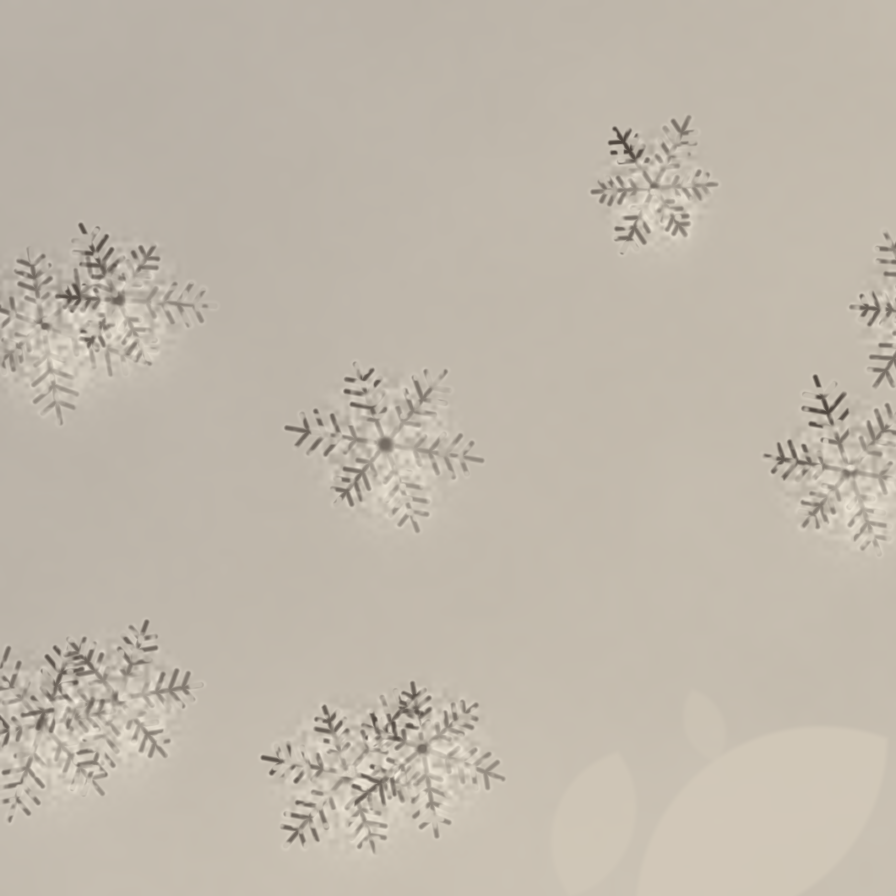
Write a Shadertoy shader that draws this pattern.

```glsl
// Frosty snowflake clusters scattered over a soft beige ground with faint pale leaves.
// Each flake folds the plane into six arms, draws a stem with side branches,
// then breaks the ink with noise and adds a glittering highlight below its centre.

const float SECTOR = 1.0471976;
const vec3 GREY_BEIGE = vec3(0.725, 0.695, 0.655);
const vec3 BEIGE      = vec3(0.768, 0.735, 0.682);
const vec3 PALE_LEAF  = vec3(0.825, 0.788, 0.725);
const vec3 CREAM      = vec3(0.880, 0.850, 0.790);
const vec3 DARK_INK   = vec3(0.300, 0.265, 0.235);

float hash(vec2 p) {
    vec3 q = fract(p.xyx * vec3(0.1031, 0.1030, 0.0973));
    q += dot(q, q.yzx + 33.33);
    return fract((q.x + q.y) * q.z);
}

float noise(vec2 p) {
    vec2 i = floor(p), f = fract(p);
    f = f * f * (3.0 - 2.0 * f);
    return mix(mix(hash(i), hash(i + vec2(1, 0)), f.x),
               mix(hash(i + vec2(0, 1)), hash(i + vec2(1, 1)), f.x), f.y);
}

vec2 rotate(vec2 p, float angle) {
    float c = cos(angle), s = sin(angle);
    return vec2(c * p.x + s * p.y, c * p.y - s * p.x);
}

float segment(vec2 p, vec2 a, vec2 b) {
    vec2 pa = p - a, ba = b - a;
    return length(pa - ba * clamp(dot(pa, ba) / dot(ba, ba), 0.0, 1.0));
}

// Distance to one arm along +x: a stem and slanted, mirrored side branches.
float armDistance(vec2 q) {
    float d = segment(q, vec2(0.08, 0.0), vec2(1.0, 0.0));
    for (int k = 0; k < 4; k++) {
        float start = 0.3 + 0.16 * float(k);
        float reach = 0.27 - 0.4 * abs(start - 0.56);
        vec2 root = vec2(start, 0.0);
        d = min(d, segment(q, root, root + reach * vec2(0.5, 0.866)));
    }
    return d;
}

// Lens-shaped leaf pointing along x.
float leafDistance(vec2 p, float halfLength, float halfWidth) {
    float drop = (halfLength * halfLength - halfWidth * halfWidth) / (2.0 * halfWidth);
    return length(vec2(p.x, abs(p.y) + drop)) - drop - halfWidth;
}

vec3 ground(vec2 uv) {
    float warmth = smoothstep(-0.15, 0.75, uv.x * 0.75 - uv.y * 0.5 + 0.32);
    vec3 col = mix(GREY_BEIGE, BEIGE, warmth);
    col += 0.022 * smoothstep(0.35, 0.0, uv.y) * vec3(1.0, 0.97, 0.88);
    return col + 0.012 * (noise(uv * 9.0) - 0.5) + 0.006 * (noise(uv * 60.0) - 0.5);
}

// Three leaves, each half the size of the one before.
vec3 addLeaves(vec3 col, vec2 uv) {
    for (int i = 0; i < 3; i++) {
        float k = float(i);
        vec2 centre = vec2(0.85 - 0.19 * sin(1.4 * k), 0.08 + 0.055 * k * (k - 1.0));
        float size = 0.17 * exp2(-k);
        vec2 p = rotate(uv - centre, 0.6 + 0.65 * k);
        float d = leafDistance(p, size, size * 0.52);
        col = mix(col, PALE_LEAF, (0.8 - 0.2 * k) * (1.0 - smoothstep(-0.004, 0.004, d)));
    }
    return col;
}

vec3 addFlake(vec3 col, vec2 uv, vec2 centre, float radius, float seed) {
    vec2 p = (uv - centre) / radius;
    float dist = length(p);
    if (dist > 1.3) return col;

    // Fold into the nearest arm, each with its own length and tone.
    float angle = atan(p.y, p.x) + 0.8 * hash(vec2(seed, 3.0)) - 0.3;
    float arm = floor(angle / SECTOR + 0.5);
    angle -= arm * SECTOR;
    vec2 armSeed = vec2(mod(arm + 6.0, 6.0), seed);
    float armLength = mix(0.65, 1.08, hash(armSeed));
    vec2 q = dist * vec2(cos(angle), abs(sin(angle))) / armLength;
    float d = armDistance(q) * radius * armLength;

    // Glitter: mottled body and a cream patch below the centre.
    float grain = noise(uv * 165.0 + seed);
    float body = 1.0 - smoothstep(0.3, 0.9, dist);
    vec2 toGlow = p - vec2(0.12, -0.36);
    float glow = exp(-5.0 * dot(toGlow, toGlow));
    col += body * 0.2 * (grain - 0.5);
    col = mix(col, CREAM, glow * (0.25 + 0.65 * grain));
    col += 0.045 * smoothstep(0.002, 0.004, d) * (1.0 - smoothstep(0.004, 0.008, d)) * grain;

    // Broken dark branches, strongest at the upper left and toward the tips.
    float side = 0.5 + 0.5 * dot(p / max(dist, 0.001), vec2(-0.6, 0.8));
    float tone = mix(0.55, 1.0, side) * mix(0.65, 1.0, hash(armSeed + 7.0));
    float broken = smoothstep(0.2, 0.65, noise(uv * 140.0 + 31.0 * seed));
    float ink = (1.0 - smoothstep(0.0006, 0.0042, d)) * broken * tone;
    ink *= mix(0.45, 1.0, smoothstep(0.15, 0.65, q.x));
    float core = 0.7 * (1.0 - smoothstep(0.03, 0.12, dist));
    return mix(col, DARK_INK, max(ink, core * broken));
}

void mainImage(out vec4 fragColor, in vec2 fragCoord) {
    vec2 uv = fragCoord / iResolution.xy;
    vec3 col = addLeaves(ground(uv), uv);

    // Staggered sites in two rows; the outer and lower ones carry twin flakes.
    for (int n = 0; n < 6; n++) {
        int row = n < 4 ? 1 : 0, column = n % 4;
        float i = float(column), r = float(row), seed = float(n) + 1.0;
        float wave = sin(4.0 * i + 0.1);
        vec2 site = vec2(0.09 + 0.36 * i - 0.02 * i * i,
                         0.2 + 0.435 * r + wave * mix(0.06, 0.16, r));
        bool twin = row == 0 || column % 3 == 0;
        vec2 offset = twin ? vec2(0.042, 0.014 + 0.025 * i * r) : vec2(0.0);
        float radius = 0.115 - 0.014 * max(wave, 0.0) * i;
        col = addFlake(col, uv, site - offset, radius, seed);
        if (twin) col = addFlake(col, uv, site + offset, radius * 0.9, seed + 20.0);
    }
    fragColor = vec4(clamp(col, 0.0, 1.0), 1.0);
}
```
